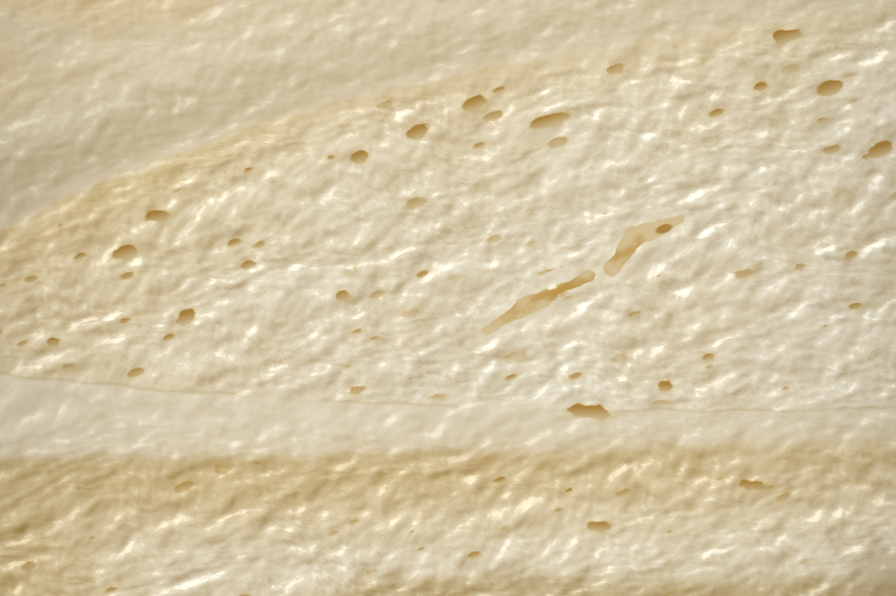
This texture is drawn by a Shadertoy shader. Its source:

```glsl
#define CREAM vec3(0.87, 0.83, 0.73)
#define WARM vec3(0.84, 0.78, 0.65)
#define TAN vec3(0.84, 0.75, 0.56)
#define SHADE vec3(0.76, 0.70, 0.56)
#define OCHRE vec3(0.71, 0.62, 0.43)
#define AMBER vec3(0.64, 0.48, 0.20)
#define SOFT 0.002
#define GRAIN_TILT 0.32
#define PORE_CELL 0.072
#define RELIEF 0.34

float hash(vec2 p) {
    vec3 q = fract(vec3(p.xyx) * 0.1031);
    q += dot(q, q.yzx + 33.33);
    return fract((q.x + q.y) * q.z);
}

float noise(vec2 p) {
    vec2 i = floor(p), f = fract(p);
    f = f * f * (3.0 - 2.0 * f);
    return mix(mix(hash(i), hash(i + vec2(1, 0)), f.x),
               mix(hash(i + vec2(0, 1)), hash(i + vec2(1, 1)), f.x), f.y);
}

float fbm(vec2 p) {
    float sum = 0.0, amp = 0.5;
    for (int i = 0; i < 5; i++) {
        sum += amp * noise(p);
        p = mat2(1.6, 1.2, -1.2, 1.6) * p + 7.3;
        amp *= 0.5;
    }
    return sum;
}

vec2 turn(vec2 p, float a) {
    float c = cos(a), s = sin(a);
    return vec2(c * p.x + s * p.y, c * p.y - s * p.x);
}

float ellipse(vec2 p, vec2 r) {
    return (length(p / r) - 1.0) * min(r.x, r.y);
}

// Capsule whose radius runs from ra to rb
float taper(vec2 p, vec2 a, vec2 b, float ra, float rb) {
    vec2 ab = b - a;
    float h = clamp(dot(p - a, ab) / dot(ab, ab), 0.0, 1.0);
    return length(p - a - ab * h) - mix(ra, rb, h);
}

float fill(float d) {
    float w = max(SOFT, 0.75 / iResolution.y);
    return 1.0 - smoothstep(-w, w, d);
}

// Pit with a dark upper wall; rise is the height inside it
vec3 pit(vec3 col, float d, float depth, float rise) {
    vec3 wall = mix(TAN * 0.93, AMBER, clamp(0.6 + rise * 0.6, 0.0, 1.0));
    col = mix(col, TAN, 0.4 * depth * smoothstep(0.007, 0.0, d));
    return mix(col, wall, depth * fill(d));
}

// Main pores: centre and half length
const vec3 PORES[16] = vec3[16](
    vec3(0.575, 0.506, 0.016), vec3(0.700, 0.778, 0.019),
    vec3(0.910, 0.796, 0.034), vec3(1.400, 0.855, 0.022),
    vec3(1.476, 0.749, 0.016), vec3(0.265, 0.637, 0.022),
    vec3(0.202, 0.575, 0.021), vec3(0.314, 0.469, 0.014),
    vec3(0.088, 0.427, 0.012), vec3(0.790, 0.825, 0.022),
    vec3(0.990, 0.310, 0.032), vec3(1.116, 0.351, 0.012),
    vec3(0.606, 0.737, 0.014), vec3(1.265, 0.186, 0.024),
    vec3(1.004, 0.118, 0.022), vec3(1.320, 0.941, 0.022));

void mainImage(out vec4 fragColor, in vec2 fragCoord) {
    vec2 p = fragCoord / iResolution.y;
    float x = p.x;
    vec2 grain = turn(p, GRAIN_TILT);
    float broad = fbm(grain * vec2(5.0, 9.0));
    vec2 g = grain * vec2(26.0, 42.0) + 2.0 * broad;
    float fine = fbm(g);
    float relief = fine - fbm(g + vec2(-0.15, 0.4));
    float wobble = (fine - 0.5) * 0.02;

    // Signed heights over the three long folds
    float ridge = p.y - (0.608 + x * (0.52 + x * (0.075 * x - 0.29))) + wobble;
    float crack = p.y - (0.372 + x * (0.045 * x - 0.105)) + wobble * 0.6;
    float shelf = p.y - (0.225 + 0.022 * x) + wobble;

    // Crumb face, warm under the ridge and toward the left
    vec3 col = mix(CREAM, WARM, smoothstep(0.35, 0.75, broad) * 0.6);
    float under = exp(min(ridge, 0.0) * 10.0) * (1.0 - 0.35 * x);
    col = mix(col, TAN, clamp(under * 0.85 + 0.4 * smoothstep(0.6, 0.0, x), 0.0, 0.9));

    // Upper skin: narrowing grey slope, then a paler back
    float wide = 0.17 - 0.07 * x;
    float slope = smoothstep(0.0, 0.04, ridge) * smoothstep(wide, wide * 0.5, ridge);
    vec3 skin = mix(mix(CREAM, WARM, 0.7), SHADE, slope * (0.75 - 0.4 * x));
    skin = mix(skin, TAN, 0.7 * smoothstep(0.12, 0.3, ridge) * smoothstep(0.4, 0.65, broad));
    col = mix(col, skin, smoothstep(-0.008, 0.014, ridge));

    // Lower slab: smooth top, shaded side, pale foot
    vec3 slab = mix(CREAM, WARM, 0.3 + 0.5 * smoothstep(0.05, 0.0, shelf));
    float side = smoothstep(-0.19, -0.03, shelf) * (1.0 - 0.25 * x);
    vec3 face = mix(mix(CREAM, WARM, 0.45), TAN * 0.98, max(side, smoothstep(0.35, 0.0, x)));
    face = mix(face, OCHRE, 0.6 * exp(min(shelf, 0.0) * 16.0) * (1.0 - 0.45 * x));
    float foot = 0.035 + (broad - 0.5) * 0.05;
    face = mix(face, OCHRE, 0.65 * smoothstep(foot + 0.01, foot - 0.03, p.y) * smoothstep(0.4, 0.7, x));
    slab = mix(slab, face, smoothstep(0.016, -0.016, shelf));
    col = mix(col, slab, smoothstep(0.008, -0.008, crack));
    float creased = smoothstep(0.3, 0.6, noise(vec2(x * 14.0, 2.0)));
    col = mix(col, OCHRE, 0.3 * creased * exp(-pow(crack / 0.003, 2.0)));

    // Moist relief with small highlights
    float inCrumb = smoothstep(0.0, -0.03, ridge) * smoothstep(0.0, 0.02, crack);
    float inSide = smoothstep(0.0, -0.03, shelf);
    float porous = max(inCrumb, inSide);
    float rough = 0.5 + 0.5 * porous;
    col += rough * (relief * RELIEF + (fine - 0.48) * 0.1) * vec3(0.85, 1.0, 1.2);
    col += 0.09 * rough * smoothstep(0.12, 0.3, relief);

    // Scattered pores and faint bubble rings
    vec2 cell = floor(grain / PORE_CELL);
    for (int k = 0; k < 9; k++) {
        vec2 id = cell + vec2(k % 3 - 1, k / 3 - 1);
        float pick = hash(id + 40.0), size = hash(id + 71.0);
        vec2 q = grain - (id + vec2(hash(id + 5.0), hash(id + 19.0))) * PORE_CELL;
        float r = 0.003 + 0.008 * size * size;
        float d = ellipse(q, vec2(r * 1.6, r * 0.8)) + wobble * 0.7;
        float depth = porous * step(0.5, pick) * (0.2 + 0.7 * hash(id + 93.0));
        col = pit(col, d, depth, q.y / r);
        float ring = abs(length(q) - 0.006 - 0.012 * size + wobble) - 0.001;
        col += sign(-q.y) * 0.04 * fill(ring) * inCrumb * step(pick, 0.3);
    }

    // Main pores, level on the slab and tilted above it
    for (int i = 0; i < 16; i++) {
        vec3 pore = PORES[i];
        vec2 q = turn(p - pore.xy, GRAIN_TILT * smoothstep(0.3, 0.55, pore.y));
        float high = min(pore.z * 0.7, 0.010);
        col = pit(col, ellipse(q, vec2(pore.z, high)) + wobble, 0.9, q.y / high);
    }

    // Long torn pocket, pinched in its middle
    float tear = taper(p, vec2(0.815, 0.445), vec2(0.88, 0.486), 0.004, 0.015);
    tear = min(tear, taper(p, vec2(0.88, 0.486), vec2(0.99, 0.536), 0.015, 0.010));
    tear = min(tear, taper(p, vec2(1.025, 0.550), vec2(1.065, 0.598), 0.012, 0.017));
    tear = min(tear, taper(p, vec2(1.065, 0.602), vec2(1.14, 0.632), 0.017, 0.004));
    tear = min(tear, taper(p, vec2(0.905, 0.541), vec2(0.943, 0.553), 0.002, 0.004));
    tear += wobble;
    col = mix(col, CREAM * 1.04, 0.4 * smoothstep(0.018, 0.004, tear));
    vec3 hollow = mix(TAN * 0.98, AMBER * 1.1, smoothstep(0.35, 0.8, fine));
    col = mix(col, hollow, 0.85 * fill(tear));
    col = pit(col, ellipse(turn(p - vec2(1.114, 0.616), GRAIN_TILT), vec2(0.014, 0.007)), 0.9, 0.6);

    // Soft falloff toward the sides and corner
    float edge = abs(fragCoord.x / iResolution.x * 2.0 - 1.0);
    col *= 1.0 - 0.08 * pow(edge, 4.0);
    col = mix(col, OCHRE * 0.8, 0.6 * smoothstep(0.12, 0.0, length(p - vec2(1.506, 0.0))));
    fragColor = vec4(clamp(col, 0.0, 1.0), 1.0);
}
```
